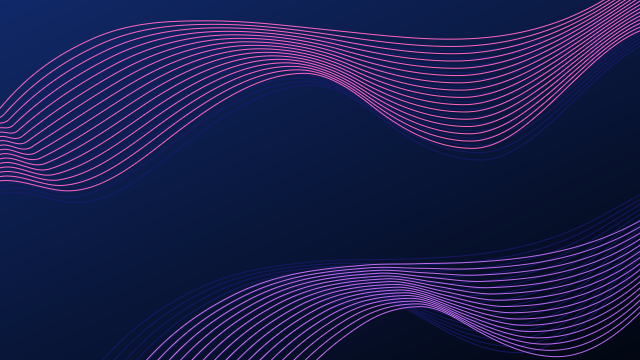
This background is drawn by a Shadertoy shader. Its source:

```glsl
// Ribbon borders as knots (x, y, slope) on a 768 x 432 grid, y pointing down
const vec3 UPPER_TOP[7] = vec3[7](
    vec3(-10, 142, -1.2), vec3(0, 130, -1.2), vec3(110, 47, -0.45), vec3(250, 25, 0),
    vec3(400, 36.5, 0.1), vec3(540, 47, 0), vec3(768, -30, -0.8));
const vec3 UPPER_BASE[7] = vec3[7](
    vec3(0, 217, -0.1), vec3(82, 229, 0), vec3(200, 168, -0.78), vec3(365, 88, 0),
    vec3(445, 126, 0.8), vec3(567, 178, 0), vec3(768, 37, -0.4));
const vec3 LOWER_TOP[7] = vec3[7](
    vec3(120, 500, -1.2), vec3(176, 432, -1.1), vec3(280, 354, -0.5), vec3(440, 318, -0.08),
    vec3(500, 316.5, -0.03), vec3(560, 315, -0.05), vec3(768, 265, -0.55));
const vec3 LOWER_BASE[7] = vec3[7](
    vec3(300, 510, -1), vec3(380, 432, -0.95), vec3(440, 386, -0.6), vec3(505, 368, 0),
    vec3(575, 398, 0.55), vec3(668, 428, 0), vec3(768, 375, -1));

// Height and slope at x of the Hermite curve blended between two borders
vec2 blendedCurve(vec3 top[7], vec3 base[7], float t, float x) {
    vec3 a = mix(top[0], base[0], t);
    vec3 b = mix(top[1], base[1], t);
    for (int i = 2; i < 7; i++) {
        if (x < b.x) break;
        a = b;
        b = mix(top[i], base[i], t);
    }
    float span = b.x - a.x;
    float u = clamp((x - a.x) / span, 0.0, 1.0);
    float rise = b.y - a.y;
    float m0 = a.z * span;
    float m1 = b.z * span;
    float q = 3.0 * rise - 2.0 * m0 - m1;
    float r = m0 + m1 - 2.0 * rise;
    float slope = (m0 + u * (2.0 * q + 3.0 * r * u)) / span;
    float y = a.y + u * (m0 + u * (q + u * r));
    return vec2(y + slope * (x - a.x - u * span), slope);
}

// Coverage of the sixteen thin lines that fill a ribbon
float ribbon(vec3 top[7], vec3 base[7], vec2 p, float pixel) {
    float cover = 0.0;
    for (int i = 0; i < 16; i++) {
        vec2 curve = blendedCurve(top, base, float(i) / 15.0, p.x);
        float d = abs(p.y - curve.x) / sqrt(1.0 + curve.y * curve.y);
        cover = max(cover, clamp(0.5 + (0.6 - d) / pixel, 0.0, 1.0));
    }
    return cover;
}

void mainImage(out vec4 fragColor, in vec2 fragCoord) {
    vec2 uv = fragCoord / iResolution.xy;
    vec2 p = vec2(uv.x, 1.0 - uv.y) * vec2(768, 432);
    float pixel = 432.0 / iResolution.y;

    // Diagonal night gradient
    float fade = 0.45 * uv.x + 0.55 * (1.0 - uv.y);
    vec3 color = mix(vec3(0.065, 0.16, 0.41), vec3(0.008, 0.025, 0.07), fade);

    // Dim blue echoes, shifted behind each ribbon
    vec3 echoBlue = vec3(0.1, 0.1, 0.46);
    float echo = max(ribbon(UPPER_TOP, UPPER_BASE, p - vec2(10, 14), pixel),
                     ribbon(LOWER_TOP, LOWER_BASE, p + vec2(48, 5), pixel));
    color = mix(color, echoBlue, 0.75 * echo);

    // Bright ribbons
    vec3 pink = vec3(1.0, 0.39, 0.76);
    vec3 violet = mix(vec3(0.85, 0.46, 0.92), vec3(0.7, 0.4, 0.94), uv.x);
    color = mix(color, pink, ribbon(UPPER_TOP, UPPER_BASE, p, pixel));
    color = mix(color, violet, ribbon(LOWER_TOP, LOWER_BASE, p, pixel));

    fragColor = vec4(color, 1.0);
}
```
